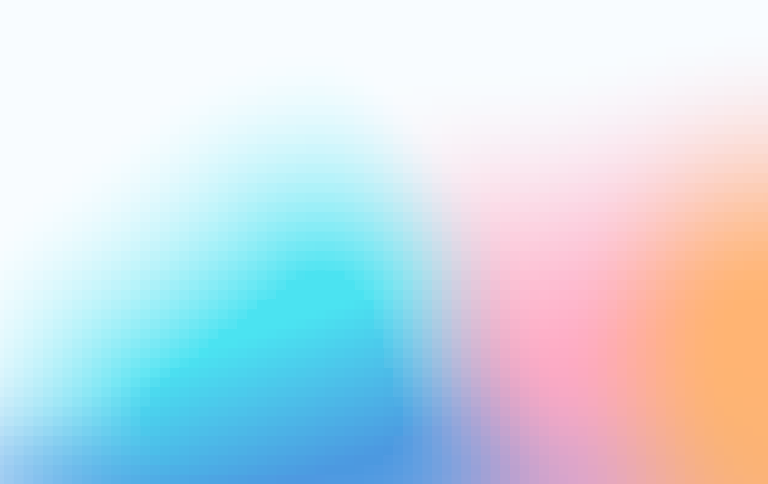
A Shadertoy shader for this background:

```glsl
// Soft mosaic backdrop: a cyan rounded triangle glowing beside a peach haze over a pale sky.

// Positions are in canvas heights: x from the centre, y from the bottom.
const float CELL = 0.0201;

const vec3 SKY = vec3(0.973, 0.990, 1.000);
const vec3 CYAN = vec3(0.294, 0.890, 0.945);
const vec3 BLUE = vec3(0.300, 0.600, 0.880);
const vec3 FLOOR_BLUE = vec3(0.335, 0.580, 0.890);
const vec3 PINK = vec3(1.000, 0.665, 0.765);
const vec3 ORANGE = vec3(1.000, 0.706, 0.450);

const vec2 APEX = vec2(-0.128, 0.335);
const vec2 LEFT_CORNER = vec2(-0.393, 0.132);
const vec2 RIGHT_CORNER = vec2(-0.070, 0.132);
const float ROUNDING = 0.114;

const float HALO_LEFT = 0.455;
const float HALO_RIGHT = 0.325;
const float HALO_FALLOFF = 1.8;
const float HALO_STRENGTH = 0.94;

const vec2 ORANGE_CENTRE = vec2(0.793, 0.236);
const vec2 FLOOR_CENTRE = vec2(-0.300, 0.0);
const vec2 FLOOR_SIZE = vec2(0.558, 0.150);

// Cell centres, with the joins softened over one pixel
vec2 mosaic(vec2 p) {
    vec2 g = p / CELL;
    float pixel = min(1.0, 1.0 / (CELL * iResolution.y));
    return (floor(g) + 0.5 + smoothstep(1.0 - pixel, 1.0, fract(g)) - 0.5 * pixel) * CELL;
}

// Distance to one edge in x, signed side in y
vec2 edgeInfo(vec2 p, vec2 a, vec2 b) {
    vec2 e = b - a, v = p - a;
    vec2 nearest = v - e * clamp(dot(v, e) / dot(e, e), 0.0, 1.0);
    return vec2(length(nearest), e.x * v.y - e.y * v.x);
}

float roundedTriangle(vec2 p) {
    vec2 d = min(edgeInfo(p, APEX, LEFT_CORNER),
             min(edgeInfo(p, LEFT_CORNER, RIGHT_CORNER),
                 edgeInfo(p, RIGHT_CORNER, APEX)));
    return (d.y > 0.0 ? -d.x : d.x) - ROUNDING;
}

// Pink to orange haze that thins out upwards and to the left
vec3 addWarmHaze(vec3 base, vec2 p) {
    float toRight = smoothstep(0.24, 0.80, p.x);
    float height = 1.0 - smoothstep(mix(0.174, 0.36, toRight), mix(0.876, 0.96, toRight), p.y);
    float across = smoothstep(-0.14, 0.27, p.x);
    float reach = length((p - ORANGE_CENTRE) * vec2(1.0, 0.55));
    vec3 warm = mix(ORANGE, PINK, smoothstep(0.083, 0.434, reach));
    return mix(base, warm, height * across);
}

// Blue light along the bottom edge
vec3 addFloorGlow(vec3 base, vec2 p) {
    vec2 q = (p - FLOOR_CENTRE) / FLOOR_SIZE;
    return mix(base, FLOOR_BLUE, exp(-dot(q, q)));
}

// Triangle with its halo, turning from blue to cyan along a slant
vec3 addTriangle(vec3 base, vec2 p) {
    float d = roundedTriangle(p);
    float slant = p.y - 0.35 * (p.x + 0.174);
    vec3 cool = mix(BLUE, CYAN, clamp((slant - 0.01) / 0.33, 0.0, 1.0));
    float radius = mix(HALO_LEFT, HALO_RIGHT, smoothstep(-0.14, 0.18, p.x));
    float halo = HALO_STRENGTH * pow(clamp(1.0 - max(d, 0.0) / radius, 0.0, 1.0), HALO_FALLOFF);
    float inside = 1.0 - smoothstep(-0.5 * CELL, 0.5 * CELL, d);
    return mix(base, cool, max(halo, inside));
}

void mainImage(out vec4 fragColor, in vec2 fragCoord) {
    vec2 p = (fragCoord - vec2(0.5 * iResolution.x, 0.0)) / iResolution.y;
    p = mosaic(p);

    vec3 color = addWarmHaze(SKY, p);
    color = addFloorGlow(color, p);
    color = addTriangle(color, p);
    fragColor = vec4(color, 1.0);
}
```
